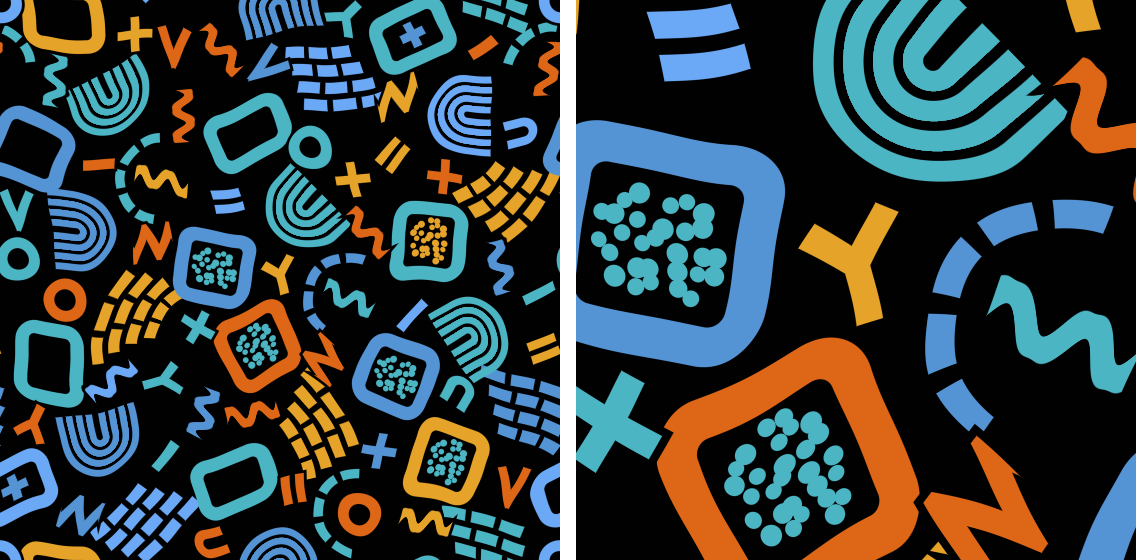
Left, the full canvas; right, a detail of the centre.
This pattern is drawn by a WebGL 2 fragment shader. Its source:

```glsl
#version 300 es
precision highp float;
// Cut-paper shapes on black: frames, nested arches, bent brick dashes and small
// marks. They sit on a tilted lattice of 34 cells that closes on itself at the
// canvas edges; each cell number picks the kind, ink and turn of its shapes.

uniform vec2 u_resolution;
out vec4 fragColor;

const float TAU = 6.2831853;
const float CELLS = 34.0;                        // 5*5 + 3*3
const mat2 TO_LATTICE = mat2(5, -3, 3, 5);
const mat2 TO_CANVAS = mat2(5, 3, -3, 5) / CELLS;
const vec3 BLACK = vec3(0.004);
const vec3 BLUE = vec3(0.33, 0.58, 0.83);
const vec3 SKY = vec3(0.42, 0.66, 0.96);
const vec3 TEAL = vec3(0.30, 0.71, 0.77);
const vec3 YELLOW = vec3(0.90, 0.64, 0.16);
const vec3 ORANGE = vec3(0.87, 0.40, 0.09);
const vec3 LARGE_SHARES = vec3(0.36, 0.77, 0.96); // blue, teal, yellow limits
const vec3 SMALL_SHARES = vec3(0.27, 0.46, 0.62);
const float PEN = 0.0078;                        // half width of small strokes
const float FRAME = 0.024;                       // width of a frame
const float DOT = 0.0128;                        // spacing of dots in a frame
const float ARCH_STEP = 0.0178;
const float ARCH_GAP = 0.0055;
const float HALO = 0.005;                        // clear rim around small marks

float hash(float n, float k) { return fract(sin(n * 12.9898 + k * 78.233) * 43758.5453); }

// Shuffles the cell numbers evenly over 0..1 (step is coprime to CELLS)
float shuffle(float n, float step34) { return (floor(mod(n * step34 + 0.5, CELLS)) + 0.5) / CELLS; }

mat2 turn(float a) { return mat2(cos(a), sin(a), -sin(a), cos(a)); }

vec3 ink(float pick, vec3 shares, float n) {
    if (pick < shares.x) return hash(n, 9.0) < 0.55 ? BLUE : SKY;
    return pick < shares.y ? TEAL : pick < shares.z ? YELLOW : ORANGE;
}

void paint(inout vec3 col, vec3 c, float d) {
    float blur = 0.7 / min(u_resolution.x, u_resolution.y);
    col = mix(col, c, 1.0 - smoothstep(-blur, blur, d));
}

// Distance functions
float box(vec2 p, vec2 size) { p = abs(p) - size; return max(p.x, p.y); }

float roundBox(vec2 p, vec2 size, float r) {
    p = abs(p) - size + r;
    return length(max(p, 0.0)) + min(max(p.x, p.y), 0.0) - r;
}

float bar(vec2 p, vec2 a, vec2 b) {
    vec2 dir = normalize(b - a);
    p -= 0.5 * (a + b);
    return box(vec2(dot(p, dir), dir.x * p.y - dir.y * p.x), vec2(0.5 * distance(a, b), PEN));
}

float cross2(vec2 p, float arm) { return min(box(p, vec2(arm, PEN)), box(p, vec2(PEN, arm))); }

float ribbon(float offset, float slope) { return abs(offset) / sqrt(1.0 + slope * slope) - PEN; }

float dots(vec2 p, vec2 size) {
    float d = 1.0;
    for (int k = 0; k < 9; k++) {
        vec2 id = round(p / DOT) + vec2(k % 3 - 1, k / 3 - 1);
        float n = id.x + 17.0 * id.y;
        vec2 c = (id + 0.6 * vec2(hash(n, 1.0), hash(n, 2.0)) - 0.3) * DOT;
        if (roundBox(c, size, 0.034) < -FRAME - 0.009)
            d = min(d, length(p - c) - mix(0.0046, 0.0068, hash(n, 3.0)));
    }
    return d;
}

float arch(vec2 p) {
    p.y += 0.016;
    float r = length(vec2(p.x, max(p.y, 0.0)));
    float ring = min(floor(r / ARCH_STEP), 3.0) + 0.5;
    float stripe = abs(r - ring * ARCH_STEP - 0.5 * ARCH_GAP) - 0.5 * (ARCH_STEP - ARCH_GAP);
    return max(stripe, -p.y - 0.042);
}

float bricks(vec2 p, float bend) {
    p.x += bend;
    vec2 q = vec2(length(p) - bend, atan(p.y, p.x) * bend);
    float column = clamp(floor(q.x / 0.031) + 0.5, -1.5, 1.5);
    q -= vec2(column * 0.031, column * 0.013);
    q.y -= clamp(round(q.y / 0.047), -1.0, 1.0) * 0.047;
    return box(q, vec2(0.0102, 0.0188));
}

float dashedArc(vec2 p) {
    float a = atan(p.x, -p.y);
    a -= clamp(round(a / 0.6), -2.0, 2.0) * 0.6;
    return box(vec2(a * 0.074, length(p) - 0.074), vec2(0.0165, 0.0085));
}

float smallMark(vec2 p, float kind) {
    vec2 m = vec2(abs(p.x), p.y);
    if (kind < 1.0) return abs(length(p) - 0.029) - 0.0098;                   // ring
    if (kind < 2.0) return cross2(p, 0.031);
    if (kind < 3.0) return bar(m, vec2(-0.004, -0.04), vec2(0.023, 0.03));    // chevron
    if (kind < 4.0) {                                                         // zigzag
        float wave = 0.024 * (4.0 * abs(fract(p.x / 0.044 + 0.25) - 0.5) - 1.0);
        return max(ribbon(p.y - wave, 2.18), box(p, vec2(0.035, 0.034)));
    }
    if (kind < 5.0) return max(abs(length(vec2(p.x, min(p.y, 0.0))) - 0.017) - PEN, p.y - 0.032);
    if (kind < 6.0) return min(bar(m, vec2(0), vec2(0.024, 0.028)), box(p + vec2(0, 0.016), vec2(PEN, 0.02)));
    if (kind < 7.0) return box(p, vec2(0.0092, 0.028));
    if (kind < 8.0) return box(vec2(m.x - 0.0125, p.y), vec2(PEN, 0.026));
    return max(ribbon(p.y - 0.012 * sin(p.x * 125.0), 1.5 * cos(p.x * 125.0)), m.x - 0.047);
}

void drawSmall(inout vec3 col, vec2 p, float n) {
    float d = smallMark(turn(TAU * hash(n, 4.0)) * p, 10.0 * shuffle(n, 9.0));
    paint(col, BLACK, d - HALO);
    paint(col, ink(shuffle(n, 15.0), SMALL_SHARES, n), d);
}

void drawLarge(inout vec3 col, vec2 p, float n) {
    float kind = shuffle(n, 3.0), fill = hash(n, 5.0), spin = hash(n, 6.0);
    vec3 c = ink(shuffle(n, 9.0), LARGE_SHARES, n);
    vec2 q = turn(TAU * spin) * p;
    if (kind < 0.35) {
        q = turn(spin - 0.5) * p;
        vec2 size = fill < 0.3 ? vec2(0.070, 0.067) : vec2(0.073, 0.054 + 0.012 * spin);
        if (hash(n, 7.0) < 0.5) size = size.yx;
        paint(col, c, abs(roundBox(q, size, 0.034) + 0.5 * FRAME) - 0.5 * FRAME);
        if (fill < 0.3) paint(col, c == TEAL ? YELLOW : TEAL, dots(q, size));
        else if (fill < 0.5) paint(col, c == BLUE ? YELLOW : BLUE, cross2(q, 0.023));
    } else if (kind < 0.56) paint(col, c, arch(q));
    else if (kind < 0.76) paint(col, c, bricks(q, mix(0.14, 0.4, fill)));
    else if (kind < 0.87) { paint(col, c, dashedArc(q)); drawSmall(col, p, n + 17.0); }
    else { drawSmall(col, q - vec2(0.042, 0), n + 11.0); drawSmall(col, q + vec2(0.042, 0), n + 20.0); }
}

void main() {
    vec2 p = gl_FragCoord.xy / u_resolution;
    // Hand-cut wobble, in whole waves per canvas
    p += 0.006 * sin(TAU * (vec2(3, 4) * p.yx + vec2(0.1, 0.6))) + 0.001 * sin(TAU * (vec2(13, 11) * p.yx + p));
    vec2 base = floor(TO_LATTICE * p);
    vec3 col = BLACK;
    // Large shapes in the cell centres first, then small marks on the corners
    for (int k = 0; k < 18; k++) {
        vec2 cell = base + vec2(k % 3 - 1, (k / 3) % 3 - 1);
        float n = floor(mod(5.0 * cell.x - 3.0 * cell.y + 0.5, CELLS));
        vec2 jitter = 0.014 * (vec2(hash(n, 1.0), hash(n, 2.0)) - 0.5);
        if (k < 9) drawLarge(col, p - TO_CANVAS * (cell + 0.5) - jitter, n);
        else drawSmall(col, p - TO_CANVAS * cell + jitter, n);
    }
    fragColor = vec4(col, 1.0);
}
```
